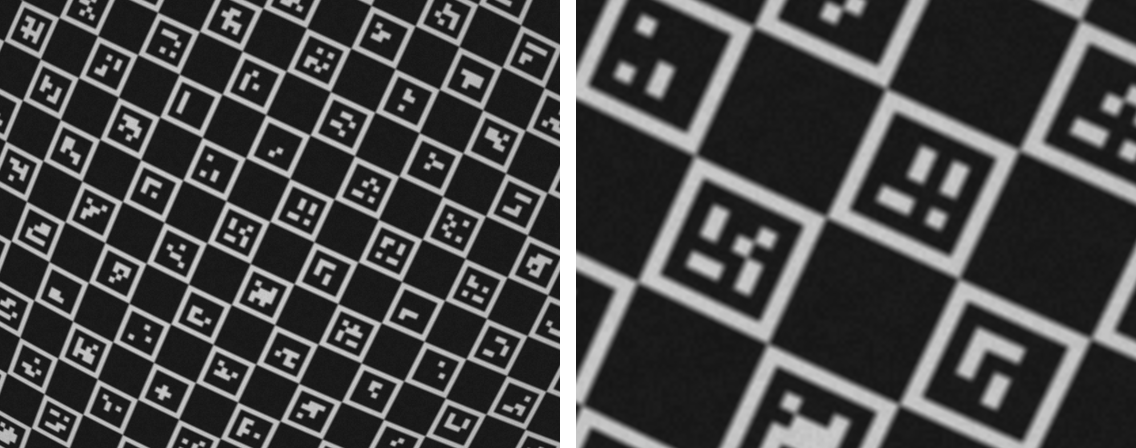
Left, the full canvas; right, a detail of the centre.
Write a Shadertoy shader that draws this pattern.

```glsl
// Tilted checkerboard of white-framed binary markers, seen through a slight barrel lens
#define LENS_CENTER vec2(0.7655, 0.7231)
#define LENS_BEND 0.117
#define AXIS_A vec2(0.09935, -0.0460)
#define AXIS_B vec2(-0.0456, -0.0973)
#define FRAME_WIDTH 0.117
#define BIT_SIZE 0.122
#define EDGE_SOFT 0.036
#define INK vec3(0.098)
#define PAPER vec3(0.775)
#define FALLOFF 0.13
#define GRAIN 0.022

float hash(vec2 p) {
    vec3 q = fract(p.xyx * vec3(0.1031, 0.1030, 0.0973));
    q += dot(q, q.yzx + 33.33);
    return fract((q.x + q.y) * q.z);
}

float valueNoise(vec2 p) {
    vec2 i = floor(p), f = fract(p);
    f = f * f * (3.0 - 2.0 * f);
    float low = mix(hash(i), hash(i + vec2(1, 0)), f.x);
    float high = mix(hash(i + vec2(0, 1)), hash(i + vec2(1, 1)), f.x);
    return mix(low, high, f.y);
}

// Coverage of a soft square; abutting squares add up to one
float softSquare(vec2 p, float halfSize, float soft) {
    vec2 edge = smoothstep(-soft, soft, halfSize - abs(p));
    return edge.x * edge.y;
}

// Random 4 x 4 code, its density chosen per marker
float codeBits(vec2 p, vec2 id, float soft) {
    float density = mix(0.30, 0.56, hash(id + 71.3));
    float cover = 0.0;
    for (int k = 0; k < 16; k++) {
        vec2 bit = vec2(k % 4, k / 4);
        float lit = step(hash(id * 7.0 + bit * 3.7 + 200.0), density);
        cover += lit * softSquare(p - (bit - 1.5) * BIT_SIZE, 0.5 * BIT_SIZE, soft);
    }
    return cover;
}

float marker(vec2 p, vec2 id, float soft) {
    float frame = softSquare(p, 0.5, soft) - softSquare(p, 0.5 - FRAME_WIDTH, soft);
    return frame + codeBits(p, id, soft);
}

// Canvas position to checkerboard coordinates
vec2 boardCoords(vec2 p) {
    vec2 q = p - LENS_CENTER;
    q /= 1.0 - LENS_BEND * dot(q, q);
    return inverse(mat2(AXIS_A, AXIS_B)) * q;
}

// Faint arc-shaped scuff
float scuff(vec2 p) {
    vec2 q = p - vec2(0.878, 0.441);
    float arc = smoothstep(0.0025, 0.0005, abs(length(q) - 0.009));
    return arc * smoothstep(-0.004, 0.004, q.x + q.y);
}

void mainImage(out vec4 fragColor, in vec2 fragCoord) {
    vec2 p = fragCoord / iResolution.y;
    vec2 board = boardCoords(p);
    vec2 cell = floor(board + 0.5);
    float soft = max(EDGE_SOFT, 0.7 / (iResolution.y * length(AXIS_A)));

    // Markers fill alternate cells; neighbours add their soft edges
    float cover = 0.0;
    for (int y = -1; y <= 1; y++) {
        for (int x = -1; x <= 1; x++) {
            vec2 id = cell + vec2(x, y);
            vec2 local = board - id;
            bool near = max(abs(local.x), abs(local.y)) < 0.5 + soft;
            if (near && mod(id.x + id.y, 2.0) < 0.5) cover += marker(local, id, soft);
        }
    }
    cover = clamp(cover, 0.0, 1.0);

    // Uneven light and fine grain
    vec2 fromLight = p - vec2(0.5, 0.45);
    vec3 paper = PAPER - FALLOFF * dot(fromLight, fromLight) - 0.12 * scuff(p);
    vec3 color = mix(INK, paper, cover);
    float grain = valueNoise(p * 330.0) + 0.5 * valueNoise(p * 90.0) - 0.75;
    color += GRAIN * grain * mix(1.0, 1.8, cover);
    fragColor = vec4(color, 1.0);
}
```
